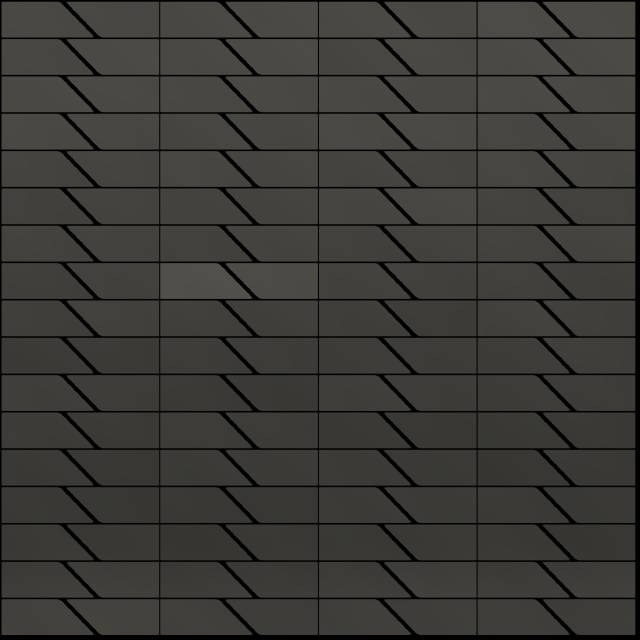
A WebGL 2 fragment shader for this pattern:

```glsl
#version 300 es
precision highp float;
// A wall of dark grey slats, 4 across and 17 down, each cut by a slanted slot.
// Signed distances give seams, slots and junction notches; hashes vary the tone
// of each half slat, under a soft vertical light gradient.

uniform vec2 u_resolution;
out vec4 fragColor;

// Layout, in units of the canvas
const vec2 GRID_COUNT = vec2(4.0, 17.0);
const vec2 GRID_MIN = vec2(0.0016, 0.0066);
const vec2 GRID_MAX = vec2(0.9935, 0.9985);
const vec2 SEAM_HALF = vec2(0.0008, 0.0012);  // upright, level
const float SLOT_TOP = 0.384;                 // fraction of slat width
const float SLOT_BOTTOM = 0.614;
const float SLOT_HALF = 0.0031;
const float SLOT_ROUGHNESS = 0.0003;
const float CORNER_BLEND = 0.004;
const float NOTCH_RADIUS = 0.0032;

// Tone
const vec3 GAP_COLOR = vec3(0.004, 0.004, 0.003);
const vec3 SLAT_TINT = vec3(1.0, 0.985, 0.92);
const float TONE_LOW = 0.222;
const float TONE_HIGH = 0.288;
const float FOOT_GLOW = 0.028;
const float SLAT_VARIATION = 0.014;
const float HALF_VARIATION = 0.014;
const float SHEEN = 0.012;
const vec2 PALE_SLAT = vec2(1.0, 9.0);        // column, row from below
const vec2 PALE_GAIN = vec2(0.052, 0.030);    // left half, right half

float hash(vec2 p) {
  vec3 q = fract(vec3(p.xyx) * 0.1031);
  q += dot(q, q.yzx + 33.33);
  return fract((q.x + q.y) * q.z);
}

float smoothMin(float a, float b, float k) {
  float h = max(k - abs(a - b), 0.0) / k;
  return min(a, b) - 0.25 * k * h * h;
}

// Signed distance to the infinite line through a and b
float lineSide(vec2 p, vec2 a, vec2 b) {
  vec2 along = normalize(b - a);
  return dot(p - a, vec2(-along.y, along.x));
}

float slatTone(vec2 cell, vec2 local, float isRight, float y) {
  float tone = mix(TONE_LOW, TONE_HIGH, smoothstep(0.12, 1.0, y));
  tone += FOOT_GLOW * (1.0 - smoothstep(0.04, 0.16, y));
  tone += SLAT_VARIATION * (hash(cell + 3.7) - 0.5);
  tone += HALF_VARIATION * (hash(cell * 2.0 + vec2(isRight, 17.3)) - 0.5);

  // Faint sheen across each half, leaning a different way on every slat
  float lean = hash(cell + vec2(41.0, 9.0 + 5.0 * isRight)) - 0.5;
  tone += SHEEN * lean * (2.0 * local.x - 1.0);
  tone += 0.2 * SHEEN * sin(11.0 * local.x + 3.0 * local.y + 6.28 * lean);

  vec2 offset = abs(cell - PALE_SLAT);
  float isPale = 1.0 - step(0.5, max(offset.x, offset.y));
  return tone + isPale * mix(PALE_GAIN.x, PALE_GAIN.y, isRight);
}

void main() {
  vec2 uv = gl_FragCoord.xy / u_resolution;
  float pixel = 1.0 / min(u_resolution.x, u_resolution.y);

  // Slat grid
  vec2 size = (GRID_MAX - GRID_MIN) / GRID_COUNT;
  vec2 gridPos = (uv - GRID_MIN) / size;
  vec2 cell = clamp(floor(gridPos), vec2(0.0), GRID_COUNT - 1.0);
  vec2 local = gridPos - cell;
  vec2 p = local * size;
  vec2 edge = min(p, size - p);

  // Slanted slot with slightly uneven sides
  float side = lineSide(p, vec2(SLOT_TOP * size.x, size.y),
                        vec2(SLOT_BOTTOM * size.x, 0.0));
  float phase = 6.28 * hash(cell);
  float rough = 0.6 * sin(520.0 * p.y + phase)
              + 0.4 * sin(1130.0 * p.y + 2.0 * phase);
  float slot = abs(side) - SLOT_HALF + SLOT_ROUGHNESS * rough;

  // Seams flow into the slot; small diamonds mark the junctions
  vec2 seam = edge - SEAM_HALF;
  float gap = smoothMin(slot, seam.y, CORNER_BLEND);
  gap = min(gap, seam.x);
  gap = min(gap, (edge.x + edge.y - NOTCH_RADIUS) * 0.7071);

  // Shade the slats, then lay the gaps over them
  float isRight = step(0.0, side);
  vec3 color = SLAT_TINT * slatTone(cell, local, isRight, uv.y);
  float coverage = clamp(0.5 - gap / pixel, 0.0, 1.0);
  fragColor = vec4(mix(color, GAP_COLOR, coverage), 1.0);
}
```
